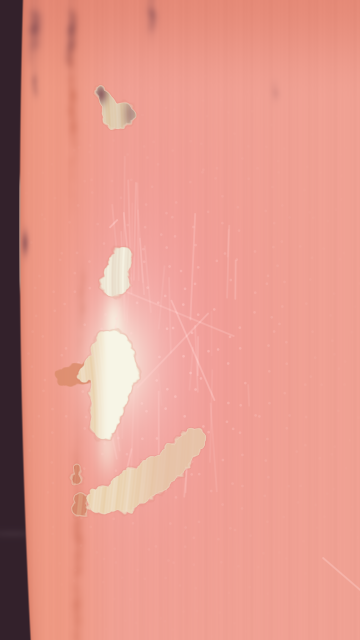
This texture is drawn by a Shadertoy shader. Its source:

```glsl
// Worn salmon paint on a panel beside a dark gap, with chips baring pale wood.
// Chips are tapered capsules roughened by cellular noise and layered sines;
// gaussian blobs give the glow and stains, hashed loops the scratches.

const vec3 PAINT = vec3(.94, .63, .575);
const vec3 PAINT_WARM = vec3(.935, .60, .51);
const vec3 PAINT_TOP = vec3(.89, .525, .45);
const vec3 PAINT_PINK = vec3(.95, .60, .595);
const vec3 RUST = vec3(.82, .45, .36);
const vec3 STAIN = vec3(.50, .29, .32);
const vec3 GAP = vec3(.20, .13, .17);
const vec3 WOOD = vec3(.91, .80, .64);
const vec3 CREAM = vec3(.94, .88, .80);
const vec3 SHINE = vec3(.97, .96, .90);
const vec3 HAZE = vec3(.97, .80, .79);
const float ROUGHNESS = .007;
const int SCRATCHES = 40;

float hash(float n) { return fract(sin(n * 91.7) * 4375.5); }
vec2 hash2(vec2 c) {
    return fract(sin(vec2(dot(c, vec2(12.7, 31.1)), dot(c, vec2(26.9, 18.3)))) * 4375.5);
}

// Distance to the nearest jittered cell point
float cellular(vec2 p) {
    vec2 id = floor(p);
    float d = 2.;
    for (int k = 0; k < 9; k++) {
        vec2 c = id + vec2(k % 3 - 1, k / 3 - 1);
        d = min(d, length(c + hash2(c) - p));
    }
    return d;
}

float waves(float x) {
    return .5 * sin(x) + .3 * sin(x * 2.3 + 1.7) + .2 * sin(x * 5.1 + .6);
}

// Tapered capsule; each end is (x, y, radius)
float capsule(vec2 p, vec3 a, vec3 b) {
    vec2 ab = b.xy - a.xy;
    float h = clamp(dot(p - a.xy, ab) / dot(ab, ab), 0., 1.);
    return length(p - a.xy - h * ab) - mix(a.z, b.z, h);
}

// Soft spot; s is (centre, radii)
float blob(vec2 p, vec4 s) { vec2 q = (p - s.xy) / s.zw; return exp(-dot(q, q)); }

float scratch(vec2 p, vec4 s) {
    return smoothstep(.0025, .0003, capsule(p, vec3(s.xy, 0), vec3(s.zw, 0)));
}

// Bare patch with a dark lip and a pale torn rim
vec3 chip(vec3 col, float d, vec3 inside) {
    float aa = .8 / iResolution.y;
    col = mix(col, RUST, .25 * smoothstep(.005, 0., d));
    col = mix(col, inside, smoothstep(aa, -aa, d));
    return mix(col, CREAM, .45 * smoothstep(.0025, 0., abs(d)));
}

vec3 paint(vec2 p) {
    vec3 col = mix(PAINT_WARM, PAINT, smoothstep(.09, .20, p.x));
    col = mix(col, PAINT_PINK, .8 * blob(p, vec4(.25, .46, .16, .32)));
    col = mix(col, PAINT_TOP, .9 * smoothstep(.84, 1.02, p.y));
    col += .006 * waves(p.x * 190.) + .004 * waves(p.x * 620.);
    // Long streaks and stains
    float broken = .5 + .25 * waves(p.y * 48.);
    vec2 q = p + vec2(.003 * waves(p.y * 30.), 0);
    float streak = blob(q, vec4(.113, .87, .008, .13)) + .6 * blob(q, vec4(.128, .52, .007, .06))
                 + .8 * blob(q, vec4(.121, .12, .009, .17));
    float stain = blob(q, vec4(.053, .955, .01, .04)) + .8 * blob(q, vec4(.055, .872, .006, .018))
                + .8 * blob(q, vec4(.111, .945, .008, .045)) + .8 * blob(q, vec4(.236, .982, .008, .028))
                + .25 * blob(q, vec4(.43, .858, .007, .015));
    return mix(mix(col, RUST, streak * broken), STAIN, min(stain * broken, .8));
}

vec3 wear(vec3 col, vec2 p) {
    // Glow
    col = mix(col, HAZE, .55 * blob(p, vec4(.205, .43, .085, .17)));
    float hot = blob(p, vec4(.185, .43, .045, .075)) + .7 * blob(p, vec4(.178, .505, .016, .04))
              + .6 * blob(p, vec4(.167, .30, .016, .04));
    col = mix(col, SHINE, min(.75 * hot, .85));
    // Scratches, mostly upright
    float marks = 0.;
    for (int i = 1; i <= SCRATCHES; i++) {
        float n = float(i);
        vec2 a = vec2(.18 + .25 * hash(n) * hash(n + 50.), .22 + .38 * hash(n + 100.));
        vec2 span = vec2(.02 * hash(n + 150.) - .01, .03 + .15 * hash(n + 200.));
        marks += (.08 + .2 * hash(n + 250.)) * scratch(p, vec4(a, a + span));
    }
    marks += .35 * scratch(p, vec4(.268, .53, .335, .375)) + .3 * scratch(p, vec4(.215, .395, .325, .51))
           + .25 * scratch(p, vec4(.195, .545, .365, .475)) + .4 * scratch(p, vec4(.172, .645, .183, .656))
           + .35 * scratch(p, vec4(.505, .128, .563, .078));
    // Specks
    float speck = smoothstep(.09, .03, cellular(p * 30.));
    marks += .4 * speck * blob(p, vec4(.27, .44, .18, .25));
    return mix(col, HAZE + .04, min(marks, .7));
}

vec3 chips(vec3 col, vec2 p) {
    float rough = ROUGHNESS * (cellular(p * 65.) - .5) + .0012 * waves(p.y * 170. + p.x * 110.);
    float grain = waves(p.x * 260. + 2. * sin(p.y * 14.));
    vec3 wood = mix(WOOD, CREAM, .5 + .35 * grain);
    // Brown lobe and low chips
    float d = capsule(p, vec3(.102, .412, .014), vec3(.135, .417, .017)) + rough;
    col = mix(col, vec3(.86, .55, .42), .85 * smoothstep(.002, -.002, d));
    d = capsule(p, vec3(.126, .219, .01), vec3(.124, .202, .01));
    d = min(d, capsule(p, vec3(.119, .27, .004), vec3(.12, .252, .007)));
    col = chip(col, d + rough, mix(RUST, WOOD, .3 + .2 * grain));
    // Stained top chip
    d = min(capsule(p, vec3(.158, .857, .007), vec3(.176, .824, .015)),
            capsule(p, vec3(.182, .82, .02), vec3(.192, .822, .018)));
    float soil = blob(p, vec4(.158, .853, .01, .015)) + .6 * blob(p, vec4(.204, .822, .011, .025));
    col = chip(col, d + rough, mix(wood * .95, STAIN, .8 * soil));
    // Oval and large bright chip
    d = capsule(p, vec3(.191, .601, .014), vec3(.18, .559, .021));
    col = chip(col, d + rough, mix(CREAM * .95, SHINE, .5 + .4 * grain));
    d = min(capsule(p, vec3(.174, .453, .03), vec3(.178, .421, .038)),
            capsule(p, vec3(.178, .421, .037), vec3(.161, .332, .018)));
    d = min(d, capsule(p, vec3(.15, .427, .02), vec3(.133, .414, .01)));
    col = chip(col, d + rough, mix(wood, SHINE, smoothstep(.142, .17, p.x)));
    // Diagonal strip
    vec3 m = vec3(.195, .229, .028), n = vec3(.254, .264, .026);
    d = min(capsule(p, vec3(.155, .216, .018), m), capsule(p, m, n));
    d = min(d, capsule(p, n, vec3(.305, .314, .016)));
    return chip(col, d + 1.4 * rough, mix(wood, vec3(.9, .74, .64), .75 * smoothstep(.18, .27, p.x)));
}

void mainImage(out vec4 fragColor, in vec2 fragCoord) {
    vec2 p = fragCoord / iResolution.y;
    vec3 col = chips(wear(paint(p), p), p);
    // Panel edge and dark gap
    float edge = p.x - .031 - .04 * (p.y - .65) * (p.y - .65);
    col = mix(col, RUST, .65 * exp(-max(edge, 0.) / .008));
    col = mix(col, STAIN, .6 * blob(p, vec4(.039, .62, .006, .018)));
    vec3 gap = GAP + .035 * blob(p, vec4(.02, .166, .04, .007));
    col = mix(col, gap, smoothstep(.002, -.002, edge));
    float lip = smoothstep(.002, 0., abs(edge)) * smoothstep(.1, .07, abs(p.y - .635));
    fragColor = vec4(mix(col, CREAM, .4 * lip), 1);
}
```
